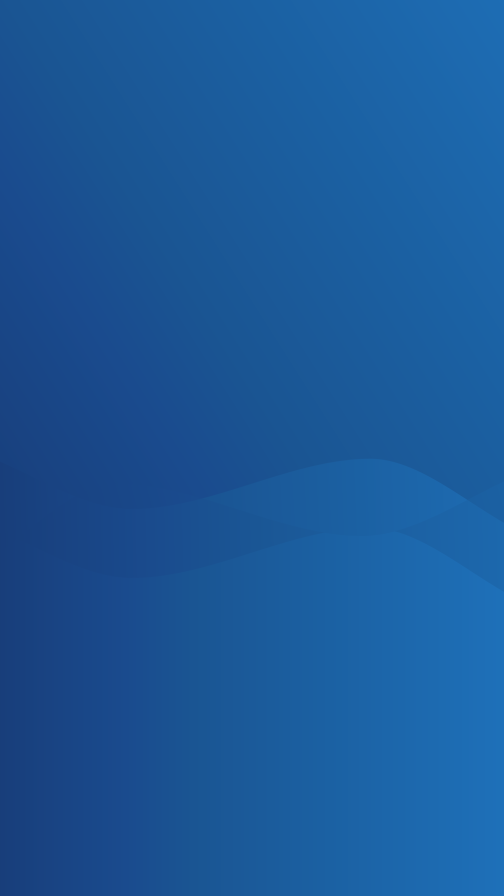
A WebGL 1 fragment shader for this background:

```glsl
precision highp float;
// Blue diagonal gradient above three overlapping translucent waves.

uniform vec2 u_resolution;

// Shared blue scale, from deep navy (0) to bright azure (1)
vec3 blueRamp(float g) {
  vec3 c = mix(vec3(0.094, 0.243, 0.480), vec3(0.101, 0.294, 0.557), clamp(g / 0.25, 0.0, 1.0));
  c = mix(c, vec3(0.103, 0.333, 0.575), clamp((g - 0.25) / 0.13, 0.0, 1.0));
  c = mix(c, vec3(0.108, 0.388, 0.650), clamp((g - 0.38) / 0.32, 0.0, 1.0));
  return mix(c, vec3(0.118, 0.440, 0.725), clamp((g - 0.70) / 0.30, 0.0, 1.0));
}

// Smooth curve through four turning points
float waveHeight(float x, vec4 knots, vec4 heights) {
  float y = heights.x;
  y += (heights.y - heights.x) * smoothstep(knots.x, knots.y, x);
  y += (heights.z - heights.y) * smoothstep(knots.y, knots.z, x);
  y += (heights.w - heights.z) * smoothstep(knots.z, knots.w, x);
  return y;
}

// Coverage of the area under an edge, softened by about one pixel
float below(float y, float edge) {
  float soft = 0.75 / u_resolution.y;
  return 1.0 - smoothstep(edge - soft, edge + soft, y);
}

void main() {
  vec2 uv = gl_FragCoord.xy / u_resolution;

  // Wave edges: the front one repeats the back one lower down
  float backEdge = waveHeight(uv.x, vec4(-0.139, 0.262, 0.735, 1.134),
                              vec4(0.505, 0.432, 0.488, 0.391));
  float middleEdge = waveHeight(uv.x, vec4(-0.139, 0.231, 0.718, 1.157),
                                vec4(0.348, 0.460, 0.402, 0.488));
  float frontEdge = min(middleEdge, backEdge - 0.077);

  // Sky, darkest at the left just above the waves
  vec3 color = blueRamp(0.05 + 0.55 * uv.x + 0.62 * (uv.y - 0.48));

  // Bright back wave, darker veil, then the solid front
  color = mix(color, blueRamp(0.95 * uv.x), 0.9 * below(uv.y, backEdge));
  color = mix(color, blueRamp(0.72 * uv.x), 0.5 * below(uv.y, middleEdge));
  color = mix(color, blueRamp(uv.x), below(uv.y, frontEdge));

  gl_FragColor = vec4(color, 1.0);
}
```
